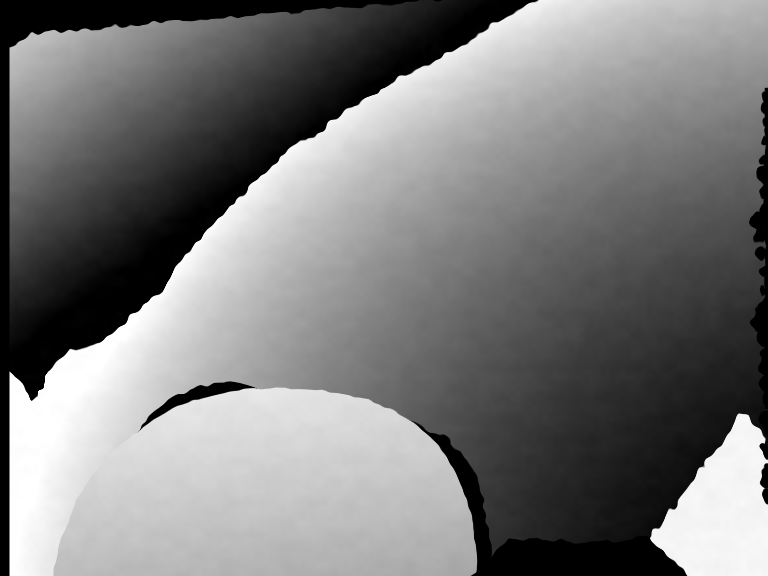
Give the GLSL for this texture map, as a Shadertoy shader.

```glsl
// A wrapped depth map: grey ramps that jump from black to white along ragged
// contours, a pale dome at the bottom, and black gaps where depth is missing.
// Each region is a smooth ramp, cut out by a signed distance with noisy edges.
#define EDGE_ROUGHNESS 0.009
#define EDGE_SCALE 75.0
#define GRAIN 0.022
#define DOME_CENTER vec2(0.460, 1.042)
#define DOME_RADIUS vec2(0.369, 0.368)
#define HOLE_COUNT 26

float hash(vec2 p) {
    vec3 q = fract(vec3(p.xyx) * 0.1031);
    q += dot(q, q.yzx + 33.33);
    return fract((q.x + q.y) * q.z);
}

float noise(vec2 p) {
    vec2 i = floor(p), f = fract(p);
    f = f * f * (3.0 - 2.0 * f);
    return mix(mix(hash(i), hash(i + vec2(1, 0)), f.x),
               mix(hash(i + vec2(0, 1)), hash(i + vec2(1, 1)), f.x), f.y);
}

// Coverage of a region whose signed distance is negative inside
float cover(float d) {
    float w = 0.7 / iResolution.y;
    return 1.0 - smoothstep(-w, w, d);
}

// Signed side of the line through a and b
float side(vec2 p, vec2 a, vec2 b) {
    vec2 t = normalize(b - a);
    return dot(p - a, vec2(-t.y, t.x));
}

// Height of the long wrap contour
float contour(float x) {
    const vec2 knots[16] = vec2[16](
        vec2(0.010, 0.635), vec2(0.042, 0.668), vec2(0.057, 0.696), vec2(0.068, 0.692),
        vec2(0.082, 0.646), vec2(0.122, 0.608), vec2(0.174, 0.597), vec2(0.278, 0.507),
        vec2(0.312, 0.455), vec2(0.373, 0.385), vec2(0.495, 0.264), vec2(0.556, 0.226),
        vec2(0.668, 0.149), vec2(0.764, 0.101), vec2(0.851, 0.047), vec2(1.400, -0.270));
    float y = knots[0].y;
    for (int i = 0; i < 15; i++) {
        vec2 a = knots[i], b = knots[i + 1];
        if (x >= a.x) y = mix(a.y, b.y, (x - a.x) / (b.x - a.x));
    }
    return y;
}

// Dome distance: round on the left, squarer on the right
float dome(vec2 p) {
    vec2 d = (p - DOME_CENTER) / DOME_RADIUS;
    float n = d.x < 0.0 ? 2.0 : 2.7;
    d = abs(d) + 1e-4;
    return (pow(pow(d.x, n) + pow(d.y, n), 1.0 / n) - 1.0) * DOME_RADIUS.x;
}

// Ragged column of missing samples at the right border
float rightHoles(vec2 p) {
    float d = max(1.327 - p.x, abs(p.y - 0.43) - 0.28);
    for (int i = 0; i < HOLE_COUNT; i++) {
        float k = float(i);
        float y = mix(0.155, 0.885, (k + 0.5 * hash(vec2(k, 3.0))) / float(HOLE_COUNT));
        float reach = 0.018 * exp(-pow((y - 0.45) / 0.2, 2.0));
        float x = 1.332 - reach * hash(vec2(k, 8.0));
        float r = mix(0.006, 0.015, hash(vec2(k, 5.0)));
        d = min(d, length((p - vec2(x, y)) * vec2(1.0, 0.75)) - r);
    }
    return d;
}

void mainImage(out vec4 fragColor, in vec2 fragCoord) {
    // Canvas 4/3 wide and 1 high, with y running down
    vec2 uv = fragCoord / iResolution.xy;
    vec2 p = vec2(uv.x * 4.0 / 3.0, 1.0 - uv.y);
    vec2 wobble = vec2(noise(p * EDGE_SCALE), noise(p * EDGE_SCALE + 41.0)) - 0.5;
    vec2 q = p + EDGE_ROUGHNESS * wobble;

    // Far ramp, upper left
    float rise = dot(p - vec2(0.1215, 0.6076), vec2(-0.593, -0.805));
    float far = clamp((rise - 0.055) * 1.8, 0.0, 0.85);

    // Main ramp, a curved slope that brightens at the contour
    vec2 c = vec2(uv.x, p.y) - 0.5;
    float below = (q.y - contour(q.x)) * 0.75;
    float slope = 0.53 - c.x - 0.69 * c.y
                + 0.7 * c.x * c.x - 0.15 * c.x * c.y + 0.5 * c.y * c.y;
    slope += 0.12 * exp(-max(below, 0.0) / 0.08);
    float shade = mix(far, clamp(slope, 0.0, 1.0), cover(-below));

    // White wedge, lower right
    float wedge = max(side(q, vec2(1.290, 0.717), vec2(1.120, 0.946)),
                      side(q, vec2(1.350, 0.800), vec2(1.300, 0.720)));
    wedge = max(wedge, 0.722 - q.y);
    shade = mix(shade, 0.96, cover(wedge));

    // Dome with a ramp that darkens downward
    float body = dome(p + 0.5 * EDGE_ROUGHNESS * wobble);
    float domeShade = 0.92 - 0.65 * (p.y - 0.68) - 0.12 * (p.x - 0.3);
    shade = mix(shade, domeShade, cover(body));

    // Soft grain in the valid samples
    shade += GRAIN * (noise(p * vec2(38.0, 55.0)) + 0.5 * noise(p * 110.0) - 0.75);

    // Shadow slivers hugging the dome
    float leftSliver = 0.021 * (1.0 - pow((p.x - 0.340) / 0.105, 2.0));
    float rightSliver = 0.028 * smoothstep(0.69, 0.83, p.x) - 0.002;
    float sliver = dome(q) - (p.x < 0.55 ? leftSliver : rightSliver);
    float gap = max(sliver, -body);

    // Black mound at the bottom
    float mound = max(0.934 + 0.006 * sin(p.x * 14.0) - q.y,
                      max(side(q, vec2(0.885, 0.934), vec2(0.826, 0.996)),
                          side(q, vec2(1.194, 1.000), vec2(1.142, 0.948))));
    gap = min(gap, mound);

    // Left and top borders with a chamfered corner, then the right holes
    gap = min(gap, p.x - 0.0165);
    gap = min(gap, q.y - 0.058 + 0.0835 * (q.x - 0.06));
    gap = min(gap, side(q, vec2(0.016, 0.082), vec2(0.062, 0.056)));
    gap = min(gap, rightHoles(q));

    shade *= 1.0 - cover(gap);
    fragColor = vec4(vec3(clamp(shade, 0.0, 1.0)), 1.0);
}
```
